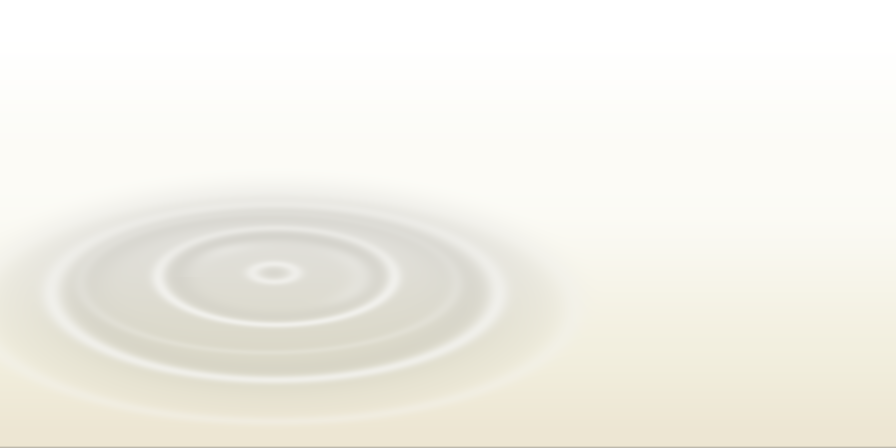
Give the GLSL for this background, as a WebGL 2 fragment shader.

```glsl
#version 300 es
precision highp float;
// Soft ripples spreading over a pale cream liquid surface.

uniform vec2 u_resolution;
out vec4 fragColor;

const vec3 WHITE = vec3(1.0);
const vec3 IVORY = vec3(0.987, 0.985, 0.965);
const vec3 CREAM = vec3(0.945, 0.932, 0.865);
const vec3 SAND = vec3(0.928, 0.900, 0.825);
const vec3 COOL_SHADE = vec3(0.865, 0.860, 0.840);
const vec3 WARM_SHADE = vec3(0.845, 0.835, 0.770);
const vec3 GLINT = vec3(0.955, 0.953, 0.940);
const vec3 TROUGH = vec3(0.775, 0.768, 0.735);

// Radius in ellipse units: 1.0 lies on the outline.
float ellipseRadius(vec2 p, vec2 center, vec2 radii) {
    return length((p - center) / radii);
}

float bell(float x, float width) {
    return exp(-x * x / (width * width));
}

// Vertical fade from sand at the bottom to white at the top.
vec3 backdrop(float y) {
    vec3 color = mix(SAND, CREAM, smoothstep(0.0, 0.22, y));
    color = mix(color, IVORY, smoothstep(0.14, 0.60, y));
    return mix(color, WHITE, smoothstep(0.65, 0.95, y));
}

// One wave: a bright crest with a dark trough just inside it.
vec3 addRipple(vec3 color, vec2 p, vec2 center, vec2 radii,
               float width, float crest, float trough) {
    float d = ellipseRadius(p, center, radii) - 1.0;
    float rise = (p.y - center.y) / radii.y;
    float facing = mix(1.0, 0.55, smoothstep(-0.2, 1.0, rise));
    float hollow = trough * bell(d + 2.6 * width, 1.9 * width);
    color = mix(color, TROUGH, hollow * mix(0.55, 1.0, smoothstep(-1.0, 0.6, rise)));
    return mix(color, GLINT, crest * facing * bell(d, width));
}

void main() {
    vec2 p = gl_FragCoord.xy / u_resolution.y;
    vec3 color = backdrop(p.y);

    // Broad shaded pool, warmer toward the viewer.
    float pool = ellipseRadius(p, vec2(0.615, 0.340), vec2(0.72, 0.285));
    vec3 shade = mix(WARM_SHADE, COOL_SHADE, smoothstep(0.15, 0.50, p.y));
    color = mix(color, shade, 0.88 * (1.0 - smoothstep(0.55, 1.02, pool)));

    // Ripples from the outermost to the innermost.
    color = addRipple(color, p, vec2(0.612, 0.316), vec2(0.670, 0.257), 0.040, 0.40, 0.08);
    color = addRipple(color, p, vec2(0.614, 0.348), vec2(0.500, 0.196), 0.048, 0.80, 0.28);
    color = addRipple(color, p, vec2(0.600, 0.368), vec2(0.420, 0.155), 0.040, 0.24, 0.06);
    color = addRipple(color, p, vec2(0.617, 0.383), vec2(0.264, 0.108), 0.065, 0.85, 0.42);

    // Light streaks inside the first ring, right and upper left.
    float innerRim = ellipseRadius(p, vec2(0.610, 0.382), vec2(0.200, 0.070)) - 1.0;
    float streaks = bell(p.x - 0.80, 0.07) + bell(p.x - 0.50, 0.07) * step(0.382, p.y);
    color = mix(color, GLINT, 0.35 * streaks * bell(innerRim, 0.16));

    // Small raised ring where the drop fell.
    float core = ellipseRadius(p, vec2(0.612, 0.391), vec2(0.048, 0.020));
    color = mix(color, GLINT, 0.75 * bell(core - 1.0, 0.38));
    color = mix(color, TROUGH, 0.25 * bell(core, 0.50));

    // Thin grey line along the bottom edge.
    float edge = 1.0 - smoothstep(0.001, 0.005, p.y);
    color = mix(color, vec3(0.70, 0.68, 0.63), 0.8 * edge);

    fragColor = vec4(color, 1.0);
}
```
